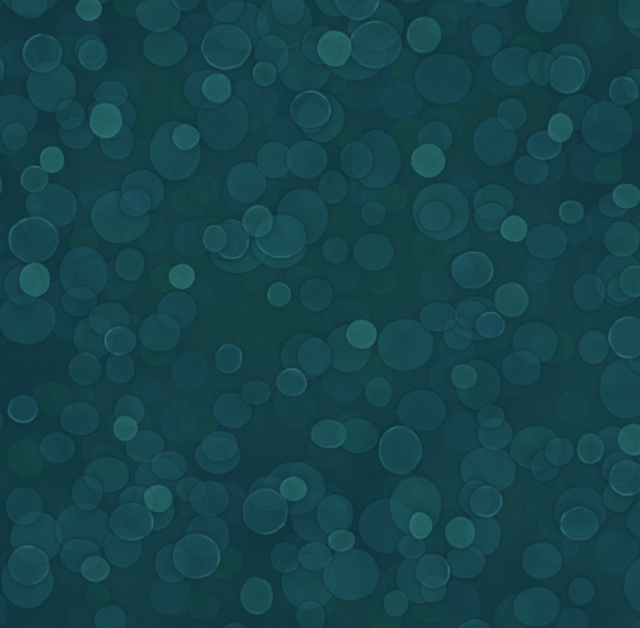
Give the GLSL for this pattern, as a Shadertoy shader.

```glsl
// Overlapping translucent teal discs with dark halos and pale broken rims

// Palette
const vec3 DEEP_TEAL   = vec3(0.070, 0.225, 0.262);
const vec3 MID_TEAL    = vec3(0.086, 0.258, 0.285);
const vec3 MOSS        = vec3(0.075, 0.278, 0.258);
const vec3 DARK_GREEN  = vec3(0.078, 0.262, 0.252);
const vec3 BLUE_TEAL   = vec3(0.095, 0.285, 0.345);
const vec3 SEA_TEAL    = vec3(0.102, 0.322, 0.338);
const vec3 PALE_TEAL   = vec3(0.165, 0.430, 0.425);
const vec3 RIM_COLOR   = vec3(0.260, 0.520, 0.530);
const vec3 HALO_COLOR  = vec3(0.045, 0.165, 0.205);

// Shape, in canvas heights
const float EDGE_SOFTNESS = 0.0013;
const float HALO_WIDTH    = 0.0045;
const float RIM_INSET     = 0.0030;
const float RIM_WIDTH     = 0.0017;
const float WOBBLE        = 0.0022;
const float STRETCH       = 0.10;
const float GRAIN         = 0.012;

float hash(vec2 p) {
    return fract(sin(dot(p, vec2(127.1, 311.7))) * 43758.5453);
}

float noise(vec2 p) {
    vec2 cell = floor(p), f = fract(p);
    f = f * f * (3.0 - 2.0 * f);
    return mix(mix(hash(cell), hash(cell + vec2(1, 0)), f.x),
               mix(hash(cell + vec2(0, 1)), hash(cell + vec2(1, 1)), f.x), f.y);
}

float fbm(vec2 p) {
    float sum = 0.0, amp = 0.5;
    for (int i = 0; i < 4; i++) {
        sum += amp * noise(p);
        p = p * 2.03 + 17.3;
        amp *= 0.5;
    }
    return sum;
}

// Look of one layer of scattered discs
struct Layer {
    float cell, density, minRadius, maxRadius;
    vec3 colorA, colorB;
    float opacity, halo, rim, seed;
};

// Paints one jittered disc per occupied cell over the colour below
vec3 paintDiscs(vec3 col, vec2 p, Layer L, float mottle, float pixel) {
    vec2 home = floor(p / L.cell);
    float soft = max(EDGE_SOFTNESS, pixel);
    float wobble = (noise(p * 65.0 + L.seed) - 0.5) * WOBBLE;
    for (int j = -1; j <= 1; j++)
    for (int i = -1; i <= 1; i++) {
        vec2 id = home + vec2(i, j);
        vec2 key = id + L.seed;
        if (hash(key) > L.density) continue;

        vec2 jitter = vec2(hash(key + 3.7), hash(key + 8.1));
        vec2 q = p - (id + 0.1 + 0.8 * jitter) * L.cell;
        float stretch = (hash(key + 12.9) - 0.4) * 2.0 * STRETCH;
        float radius = mix(L.minRadius, L.maxRadius, hash(key + 21.3));
        float d = length(q * vec2(1.0 - stretch, 1.0 + stretch)) - radius + wobble;
        if (d > 4.0 * HALO_WIDTH) continue;

        // Soft shadow outside and a thin dark outline
        float shade = 0.55 * exp(-max(d, 0.0) / HALO_WIDTH)
                    + 0.45 * exp(-pow(d / (1.3 * soft), 2.0));
        shade *= smoothstep(-2.5 * soft, 0.0, d);
        col = mix(col, HALO_COLOR, shade * L.halo);

        // Translucent body, a little brighter toward its edge
        float inside = smoothstep(soft, -soft, d);
        float variety = 0.75 + 0.35 * hash(key + 33.3);
        vec3 body = mix(L.colorA, L.colorB, hash(key + 27.7));
        body *= 0.90 + 0.20 * mottle + 0.06 * smoothstep(-radius, 0.0, d);
        col = mix(col, body, inside * min(L.opacity * variety, 1.0));

        // Pale rim, stronger on one side and broken along its length
        float facing = dot(normalize(q + 1e-5), cos(6.283 * hash(key + 41.0) - vec2(0.0, 1.571)));
        float broken = smoothstep(0.25, 0.75, noise(p * 85.0 + key)) * 0.7 + 0.3;
        float band = exp(-pow((d + RIM_INSET) / max(RIM_WIDTH, pixel), 2.0));
        col = mix(col, RIM_COLOR, band * broken * (0.6 + 0.4 * facing) * L.rim);
    }
    return col;
}

void mainImage(out vec4 fragColor, in vec2 fragCoord) {
    float pixel = 1.0 / iResolution.y;
    vec2 p = fragCoord * pixel;
    float mottle = fbm(p * 22.0);

    // Cloudy backdrop with mossy patches
    vec3 col = mix(DEEP_TEAL, MID_TEAL, smoothstep(0.25, 0.70, fbm(p * 5.0 + 4.0)));
    col = mix(col, DARK_GREEN, 0.6 * smoothstep(0.48, 0.70, fbm(p * 4.0 + 31.0)));

    // From faint and deep to bright and near
    col = paintDiscs(col, p, Layer(0.085, 0.75, 0.024, 0.042, MID_TEAL, BLUE_TEAL, 0.38, 0.12, 0.0, 11.0), mottle, pixel);
    col = paintDiscs(col, p, Layer(0.095, 0.50, 0.020, 0.034, DARK_GREEN, MOSS, 0.60, 0.14, 0.0, 53.0), mottle, pixel);
    col = paintDiscs(col, p, Layer(0.105, 0.70, 0.030, 0.046, BLUE_TEAL, SEA_TEAL, 0.58, 0.40, 0.05, 97.0), mottle, pixel);
    col = paintDiscs(col, p, Layer(0.080, 0.52, 0.020, 0.032, BLUE_TEAL, SEA_TEAL, 0.52, 0.38, 0.09, 139.0), mottle, pixel);
    col = paintDiscs(col, p, Layer(0.135, 0.50, 0.022, 0.041, BLUE_TEAL, SEA_TEAL, 0.65, 0.45, 0.55, 181.0), mottle, pixel);
    col = paintDiscs(col, p, Layer(0.120, 0.48, 0.019, 0.029, SEA_TEAL, PALE_TEAL, 0.72, 0.40, 0.36, 223.0), mottle, pixel);

    // Fine painterly grain
    col += GRAIN * (noise(p * 260.0) + mottle - 1.0);
    fragColor = vec4(col, 1.0);
}
```
